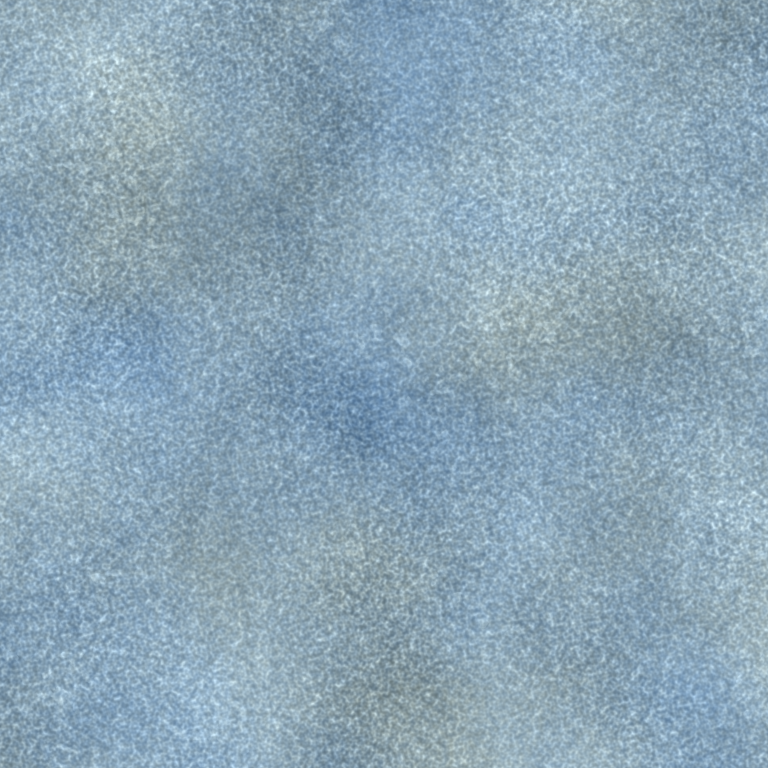
This texture is drawn by a WebGL 2 fragment shader. Its source:

```glsl
#version 300 es
precision highp float;

uniform vec2 u_resolution;
out vec4 fragColor;

#define BASE_COLOR vec3(0.545, 0.645, 0.708)
#define TONE_SLOPE vec3(1.0, 1.03, 1.0)
#define GRAIN_SCALE 150.0
#define GRAIN_CONTRAST 0.165
#define CLOUD_SCALE 3.2
#define CLOUD_CONTRAST 0.125
#define STREAK_CONTRAST 0.025
#define FLAKE_SCALE 58.0
#define FLAKE_CONTRAST 0.085
#define BAND_DEPTH 0.035
#define TINT_SHIFT vec3(0.055, 0.015, -0.055)

const mat2 TURN = mat2(0.8, 0.6, -0.6, 0.8);

// Unit gradient at a lattice point, from an integer hash
vec2 latticeGradient(ivec2 cell) {
    uvec2 q = uvec2(cell + 32768);
    uint h = q.x * 1597334677u ^ q.y * 3812015801u;
    h = (h ^ (h >> 15)) * 2246822519u;
    h = (h ^ (h >> 13)) * 3266489917u;
    h ^= h >> 16;
    float angle = float(h & 65535u) / 65536.0 * 6.28319;
    return vec2(cos(angle), sin(angle));
}

float gradientNoise(vec2 p) {
    vec2 i = floor(p), f = p - i;
    ivec2 c = ivec2(i);
    vec2 u = f * f * f * (f * (f * 6.0 - 15.0) + 10.0);
    float a = dot(latticeGradient(c), f);
    float b = dot(latticeGradient(c + ivec2(1, 0)), f - vec2(1, 0));
    float d = dot(latticeGradient(c + ivec2(0, 1)), f - vec2(0, 1));
    float e = dot(latticeGradient(c + ivec2(1, 1)), f - vec2(1, 1));
    return mix(mix(a, b, u.x), mix(d, e, u.x), u.y);
}

// Layered noise, turned between octaves to hide the lattice
float cloudNoise(vec2 p, int octaves) {
    float sum = 0.0, weight = 1.0;
    for (int k = 0; k < octaves; k++) {
        sum += weight * gradientNoise(p);
        p = TURN * p * 2.03 + 17.3;
        weight *= 0.55;
    }
    return sum;
}

// Fine mineral grain in three close sizes
float grainNoise(vec2 uv) {
    vec2 p = TURN * uv * GRAIN_SCALE;
    return gradientNoise(p)
         + 0.85 * gradientNoise(TURN * p * 1.55 + 41.7)
         + 0.55 * gradientNoise(p * 0.47 + 93.1);
}

void main() {
    vec2 uv = gl_FragCoord.xy / min(u_resolution.x, u_resolution.y);

    // Broad stains and a wavering darker band across the middle
    float clouds = cloudNoise(uv * CLOUD_SCALE + 5.2, 6);
    float bandY = uv.y - 0.49 - 0.14 * gradientNoise(uv * vec2(2.6, 1.5) + 31.0);
    float band = exp(-bandY * bandY * 150.0);

    // Faint upright wear marks
    float streaks = cloudNoise(uv * vec2(42.0, 6.0) + 71.0, 3);

    // Pale flakes gathered in patches
    float patches = smoothstep(0.0, 0.45, cloudNoise(uv * 4.3 + 63.0, 4));
    float flakes = smoothstep(0.08, 0.42, cloudNoise(uv * FLAKE_SCALE + 12.0, 3));

    // Grain, rougher in some areas, with brighter peaks than pits
    float grain = grainNoise(uv);
    float roughness = 0.95 + 0.4 * gradientNoise(uv * 5.0 + 24.0);
    grain = (grain + 0.25 * (grain * grain - 0.13)) * roughness;

    float tone = CLOUD_CONTRAST * clouds
               + STREAK_CONTRAST * streaks
               + FLAKE_CONTRAST * flakes * patches
               + GRAIN_CONTRAST * grain
               - BAND_DEPTH * (band - 0.2);

    // Drift between clear blue and greyer areas
    float tint = cloudNoise(uv * 2.7 + 48.0, 4)
               + 0.5 * gradientNoise(uv * GRAIN_SCALE * 0.8 + 7.0) - 0.3 * band;

    vec3 color = BASE_COLOR + TONE_SLOPE * tone + TINT_SHIFT * tint;
    fragColor = vec4(clamp(color, 0.0, 1.0), 1.0);
}
```
